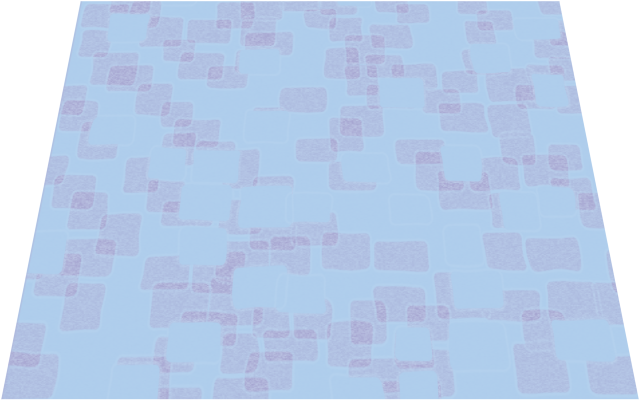
Write a WebGL 2 fragment shader that draws this pattern.

```glsl
#version 300 es
precision highp float;
// Draws a pale blue rug in perspective, woven with overlapping grainy lavender blocks.

uniform vec2 u_resolution;
out vec4 outColor;

const vec3 WHITE = vec3(1.0);
const vec3 BLUE = vec3(0.685, 0.805, 0.925);
const vec3 LAVENDER = vec3(0.695, 0.757, 0.888);
const vec3 MAUVE = vec3(0.690, 0.705, 0.852);
const vec3 PALE = vec3(0.74, 0.84, 0.94);

const float BOTTOM = 0.007;         // rug outline, in canvas fractions
const float TOP = 0.997;
const float HALF_BOTTOM = 0.498;
const float HALF_TOP = 0.374;
const vec2 GRID = vec2(11.0, 10.0); // blocks across and along the rug
const float BLOCK_ASPECT = 1.4;
const float CORNER = 0.13;
const float SOFTNESS = 0.025;
const float RIM_WIDTH = 0.03;
const float GRAIN_SCALE = 300.0;    // grains per canvas height
const float GRAIN_STRENGTH = 0.11;

// Integer hash giving 0..1
float hash(vec2 cell, uint seed) {
    uvec2 q = uvec2(ivec2(floor(cell)) + 4096);
    uint h = q.x * 1597334677u ^ q.y * 3812015801u ^ (seed * 668265263u);
    h = (h ^ (h >> 16)) * 2146121005u;
    h = (h ^ (h >> 15)) * 2221713035u;
    return float((h ^ (h >> 16)) >> 8) / 16777216.0;
}

float valueNoise(vec2 p, uint seed) {
    vec2 i = floor(p);
    vec2 f = p - i;
    f = f * f * (3.0 - 2.0 * f);
    float low = mix(hash(i, seed), hash(i + vec2(1, 0), seed), f.x);
    float high = mix(hash(i + vec2(0, 1), seed), hash(i + vec2(1, 1), seed), f.x);
    return mix(low, high, f.y);
}

float roundedBox(vec2 p, vec2 halfSize) {
    vec2 d = abs(p) - halfSize + CORNER;
    return length(max(d, 0.0)) + min(max(d.x, d.y), 0.0) - CORNER;
}

// One layer of jittered blocks: x is the coverage, y the rim.
// Even and odd cells of the checker have their own chance of a block.
vec2 blockLayer(vec2 p, vec2 chance, uint seed, float soft) {
    vec2 home = floor(p);
    vec2 result = vec2(0.0);
    for (int j = -1; j <= 1; j++) {
        for (int i = -1; i <= 1; i++) {
            vec2 id = home + vec2(i, j);
            float parity = mod(id.x + id.y, 2.0);
            if (hash(id, seed) > mix(chance.x, chance.y, parity)) continue;
            vec2 jitter = vec2(hash(id, seed + 1u), hash(id, seed + 2u)) - 0.5;
            vec2 size = vec2(hash(id, seed + 3u), hash(id, seed + 4u));
            vec2 halfSize = mix(vec2(0.32, 0.31), vec2(0.52, 0.50), size);
            vec2 stretch = vec2(BLOCK_ASPECT, 1.0);
            vec2 offset = (p - id - 0.5 - 0.28 * jitter) * stretch;
            float d = roundedBox(offset, halfSize * stretch);
            float rim = 1.0 - smoothstep(0.0, RIM_WIDTH + soft, abs(d - RIM_WIDTH));
            result = max(result, vec2(1.0 - smoothstep(-soft, soft, d), rim));
        }
    }
    return result;
}

void main() {
    vec2 uv = gl_FragCoord.xy / u_resolution;
    vec2 pos = gl_FragCoord.xy / u_resolution.y;
    float pixel = 1.0 / u_resolution.y;

    // Perspective: canvas to rug plane
    float halfWidth = mix(HALF_BOTTOM, HALF_TOP, (uv.y - BOTTOM) / (TOP - BOTTOM));
    float along = (1.0 / halfWidth - 1.0 / HALF_BOTTOM) / (1.0 / HALF_TOP - 1.0 / HALF_BOTTOM);
    vec2 rug = vec2((uv.x - 0.5) / halfWidth * 0.5 + 0.5, along) * GRID;
    float soft = max(SOFTNESS, fwidth(rug.y));

    // Slightly hand-drawn edges
    vec2 wobble = vec2(valueNoise(rug * 2.3, 11u), valueNoise(rug * 2.3, 12u)) - 0.5;
    vec2 p = rug + 0.07 * wobble;

    // Two lavender layers, partly cleared by blue blocks
    vec2 first = blockLayer(p, vec2(0.72, 0.28), 21u, soft);
    vec2 second = blockLayer(p + vec2(0.46, 0.53), vec2(0.30, 0.66), 41u, soft);
    vec2 cleared = blockLayer(p + vec2(0.21, 0.34), vec2(0.20, 0.26), 61u, soft);
    float ink = (first.x + second.x) * (1.0 - cleared.x);
    float rim = max(cleared.y, max(first.y, second.y) * (1.0 - cleared.x));

    vec3 color = mix(BLUE, LAVENDER, min(ink, 1.0));
    color = mix(color, MAUVE, clamp(ink - 1.0, 0.0, 1.0));
    color = mix(color, PALE, rim * 0.32);

    // Woven grain, strongest where the ink is dense
    vec2 grainPos = pos * GRAIN_SCALE;
    float grain = 0.6 * valueNoise(grainPos * vec2(0.6, 1.0), 81u)
                + 0.4 * valueNoise(grainPos * vec2(1.0, 1.3), 82u) - 0.5;
    color += grain * GRAIN_STRENGTH * vec3(0.7, 1.0, 0.6) * (0.08 + 0.5 * ink);

    // Rug outline on white
    float sideDist = (abs(uv.x - 0.5) - halfWidth) * u_resolution.x / u_resolution.y;
    float d = max(sideDist, max(BOTTOM - uv.y, uv.y - TOP));
    float edgeLine = 1.0 - smoothstep(0.0, 0.004, abs(sideDist + 0.002));
    color = mix(color, MAUVE, 0.45 * edgeLine * step(uv.x, 0.5));
    color = mix(color, WHITE, smoothstep(-0.7 * pixel, 0.7 * pixel, d));
    outColor = vec4(color, 1.0);
}
```
